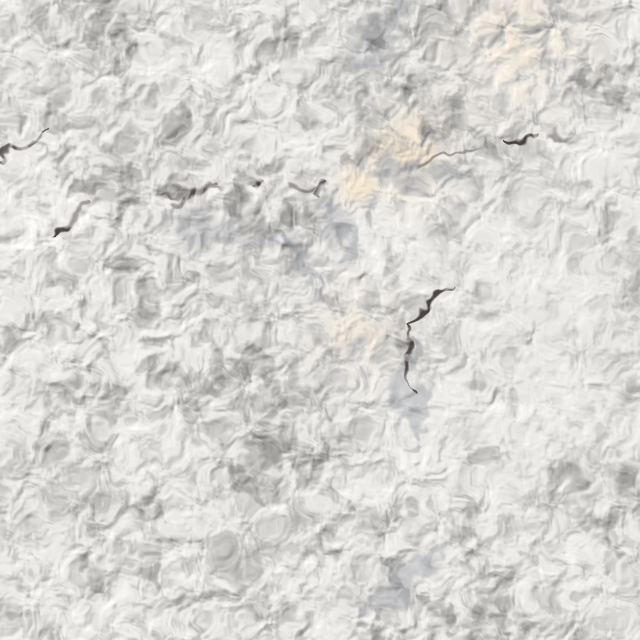
Reproduce this texture procedurally as a three.js fragment shader.

```glsl
// Pale rough stone with curly fine grain, grey smears and a few dark broken cracks.
#define GRAIN_SCALE 46.0
#define GRAIN_CONTRAST 0.29
#define RELIEF 0.40
#define CURL 0.014
#define PATCH_CONTRAST 0.20
#define BASE_TONE 0.862
#define STONE_TINT vec3(1.008, 1.0, 0.986)
#define SMEAR_COLOR vec3(0.62, 0.63, 0.65)
#define CRACK_COLOR vec3(0.23, 0.20, 0.20)
#define STAIN_TINT vec3(1.04, 0.99, 0.91)

varying vec2 vUv;

float hash(vec2 p) {
  vec3 q = fract(vec3(p.xyx) * 0.1031);
  q += dot(q, q.yzx + 33.33);
  return fract((q.x + q.y) * q.z);
}

float noise(vec2 p) {
  vec2 i = floor(p), f = fract(p);
  f = f * f * f * (f * (f * 6.0 - 15.0) + 10.0);
  return mix(mix(hash(i), hash(i + vec2(1.0, 0.0)), f.x),
             mix(hash(i + vec2(0.0, 1.0)), hash(i + vec2(1.0)), f.x), f.y);
}

float fbm(vec2 p) {
  float sum = 0.0, amp = 0.57;
  for (int i = 0; i < 3; i++) {
    sum += amp * noise(p);
    p = mat2(1.62, 1.24, -1.24, 1.62) * p + 17.3;
    amp *= 0.5;
  }
  return sum;
}

vec2 wobble(vec2 p, float scale) {
  return vec2(noise(p * scale + 5.1), noise(p * scale + 71.7)) - 0.5;
}

// Height of the grain, bent into short curls.
float grainHeight(vec2 p) {
  p += CURL * 2.0 * wobble(p, 27.0) + CURL * 0.5 * wobble(p, 75.0);
  return fbm(p * GRAIN_SCALE + 40.0);
}

// Soft stroke from a to b, thinner at both ends.
float streak(vec2 p, vec2 a, vec2 b, float width) {
  vec2 ab = b - a;
  float t = clamp(dot(p - a, ab) / dot(ab, ab), 0.0, 1.0);
  float w = width * (1.0 - 0.65 * abs(2.0 * t - 1.0));
  return 1.0 - smoothstep(0.2 * w, w, length(p - a - ab * t));
}

float spot(vec2 p, vec2 center, float radius) {
  vec2 d = (p - center) / radius;
  return exp(-dot(d, d));
}

// Height of the long seam that crosses the stone.
float seamLine(float x) {
  return 0.63 + 0.065 * smoothstep(0.08, 0.16, x) + 0.015 * smoothstep(0.25, 0.36, x)
       + 0.078 * smoothstep(0.50, 0.84, x) - 0.012 * smoothstep(0.86, 1.0, x);
}

void main() {
  vec2 p = vUv;
  vec2 bent = p + 0.022 * wobble(p, 34.0) + 0.010 * wobble(p, 90.0);
  vec2 loose = p + 0.045 * wobble(p, 24.0) + 0.025 * wobble(p, 65.0);

  // Grain lit from the upper left, calmer on the bright right side.
  float height = grainHeight(p);
  float slope = height - grainHeight(p + vec2(-0.0035, 0.0040));
  float calm = spot(p, vec2(0.88, 0.50), 0.24);
  float tone = GRAIN_CONTRAST * (height - 0.5) + RELIEF * slope;
  tone *= 1.0 - 0.30 * calm;
  tone += BASE_TONE + 0.025 * calm;

  // Broad patches, dark flecks and small glints.
  float patches = fbm(p * 8.0 + 3.0);
  tone += PATCH_CONTRAST * (patches - 0.5);
  float flecks = smoothstep(0.57, 0.80, fbm(loose * 21.0 + 90.0));
  tone -= 0.16 * flecks * (1.0 - 0.6 * calm);
  tone += 0.06 * smoothstep(0.78, 0.95, noise(bent * 95.0));
  tone -= 0.55 * max(tone - 0.90, 0.0);
  vec3 color = tone * STONE_TINT;

  // Warm stains.
  float stain = spot(p, vec2(0.64, 0.76), 0.06) + spot(p, vec2(0.56, 0.71), 0.03)
              + 0.6 * spot(p, vec2(0.81, 0.93), 0.09) + 0.5 * spot(p, vec2(0.56, 0.48), 0.06);
  color *= mix(vec3(1.0), STAIN_TINT, min(stain, 1.0) * smoothstep(0.25, 0.65, height));

  // Blue grey smears.
  float smear = streak(loose, vec2(0.43, 0.64), vec2(0.51, 0.55), 0.030);
  smear = max(smear, streak(loose, vec2(0.51, 0.69), vec2(0.55, 0.61), 0.035));
  smear = max(smear, 0.7 * streak(loose, vec2(0.24, 0.66), vec2(0.41, 0.63), 0.050));
  smear = max(smear, 0.7 * streak(loose, vec2(0.58, 0.71), vec2(0.73, 0.73), 0.028));
  smear = max(smear, 0.9 * streak(loose, vec2(0.64, 0.46), vec2(0.64, 0.30), 0.026));
  smear = max(smear, 0.9 * streak(loose, vec2(0.57, 0.03), vec2(0.70, 0.14), 0.032));
  smear = max(smear, 0.7 * streak(loose, vec2(0.55, 0.90), vec2(0.64, 0.99), 0.045));
  color = mix(color, SMEAR_COLOR + 0.5 * (tone - 0.80), 0.62 * smear);

  // Hairline seam, open only in places, with a pale lower lip.
  float away = bent.y - seamLine(bent.x);
  float broken = smoothstep(0.40, 0.65, noise(vec2(p.x * 30.0, 8.0)));
  float seam = (1.0 - smoothstep(0.001, 0.006, abs(away))) * broken * smoothstep(0.10, 0.2, p.x);
  float lip = spot(vec2(away, 0.0), vec2(-0.012, 0.0), 0.006) * broken;
  color += 0.05 * lip * (1.0 - smear);

  // Deep cracks.
  float crack = streak(bent, vec2(0.09, 0.63), vec2(0.135, 0.685), 0.008);
  crack = max(crack, streak(bent, vec2(0.262, 0.68), vec2(0.342, 0.715), 0.016));
  crack = max(crack, streak(bent, vec2(0.385, 0.705), vec2(0.41, 0.71), 0.009));
  crack = max(crack, streak(bent, vec2(0.505, 0.69), vec2(0.512, 0.71), 0.013));
  crack = max(crack, 0.8 * streak(bent, vec2(0.0, 0.75), vec2(0.08, 0.80), 0.007));
  crack = max(crack, streak(bent, vec2(0.79, 0.778), vec2(0.84, 0.795), 0.008));
  crack = max(crack, streak(bent, vec2(0.63, 0.49), vec2(0.70, 0.56), 0.008));
  crack = max(crack, 0.9 * streak(bent, vec2(0.63, 0.49), vec2(0.645, 0.39), 0.009));
  crack *= 0.45 + 0.55 * smoothstep(0.62, 0.40, height);
  color = mix(color, CRACK_COLOR, max(0.9 * crack, 0.42 * seam));

  gl_FragColor = vec4(clamp(color, 0.0, 1.0), 1.0);
}
```
